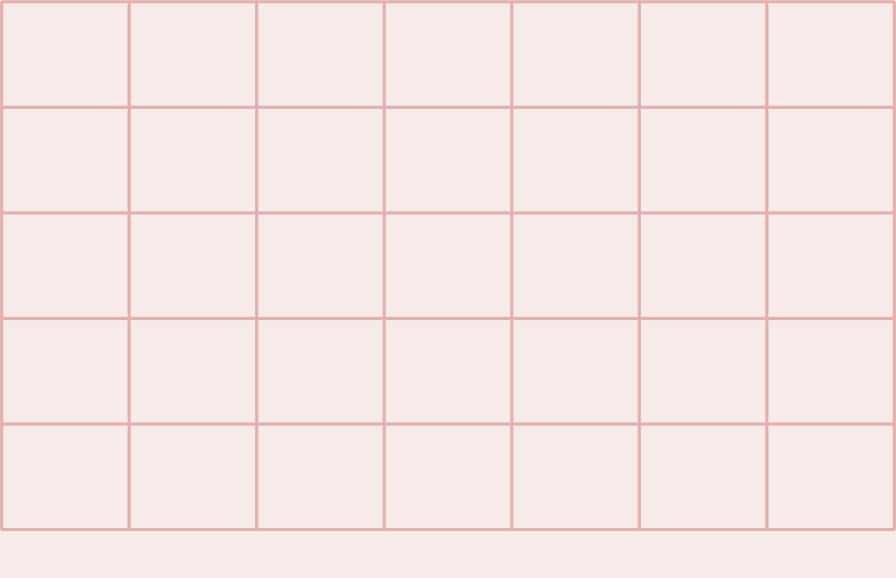
Reproduce this pattern procedurally as a WebGL 1 fragment shader.

```glsl
precision highp float;
// Draws a table of 7 by 5 empty cells ruled in rose on pale pink, above a bare strip.
// Rules come from the distance to a repeated grid, clipped by a rounded box.
// Lengths are fractions of the canvas height.
uniform vec2 u_resolution;

const vec2 CELL_COUNT = vec2(7.0, 5.0);
const float RULE_WIDTH = 0.0055;
const float SIDE_INSET = 0.0028;
const float TABLE_TOP = 0.997;
const float TABLE_BOTTOM = 0.0837;
const float CORNER_RADIUS = 0.006;

const vec3 STRIP_COLOR = vec3(0.969, 0.926, 0.918);
const vec3 CELL_COLOR = vec3(0.965, 0.922, 0.912);
const vec3 RULE_COLOR = vec3(0.895, 0.690, 0.680);

// Distance to the nearest horizontal or vertical rule.
float gridDistance(vec2 p, vec2 pitch) {
  vec2 d = abs(fract(p / pitch + 0.5) - 0.5) * pitch;
  return min(d.x, d.y);
}

// Signed distance to a rounded box centred at the origin.
float roundedBox(vec2 p, vec2 halfSize, float radius) {
  vec2 q = abs(p) - halfSize + radius;
  return length(max(q, 0.0)) + min(max(q.x, q.y), 0.0) - radius;
}

// Antialiased coverage of the region where the distance is negative.
float coverage(float distance, float pixel) {
  return clamp(0.5 - distance / pixel, 0.0, 1.0);
}

void main() {
  float pixel = 1.0 / u_resolution.y;
  vec2 p = gl_FragCoord.xy * pixel;
  float aspect = u_resolution.x * pixel;

  // Table bounds, measured to the centres of the outer rules.
  vec2 lower = vec2(SIDE_INSET, TABLE_BOTTOM);
  vec2 upper = vec2(aspect - SIDE_INSET, TABLE_TOP);
  vec2 size = upper - lower;
  vec2 center = 0.5 * (lower + upper);

  // Rounded outer edge, then the rules inside it.
  vec2 outerHalf = 0.5 * (size + RULE_WIDTH);
  float table = coverage(roundedBox(p - center, outerHalf, CORNER_RADIUS), pixel);
  float ruleDistance = gridDistance(p - lower, size / CELL_COUNT) - 0.5 * RULE_WIDTH;
  float rule = coverage(ruleDistance, pixel);

  vec3 tableColor = mix(CELL_COLOR, RULE_COLOR, rule);
  gl_FragColor = vec4(mix(STRIP_COLOR, tableColor, table), 1.0);
}
```
